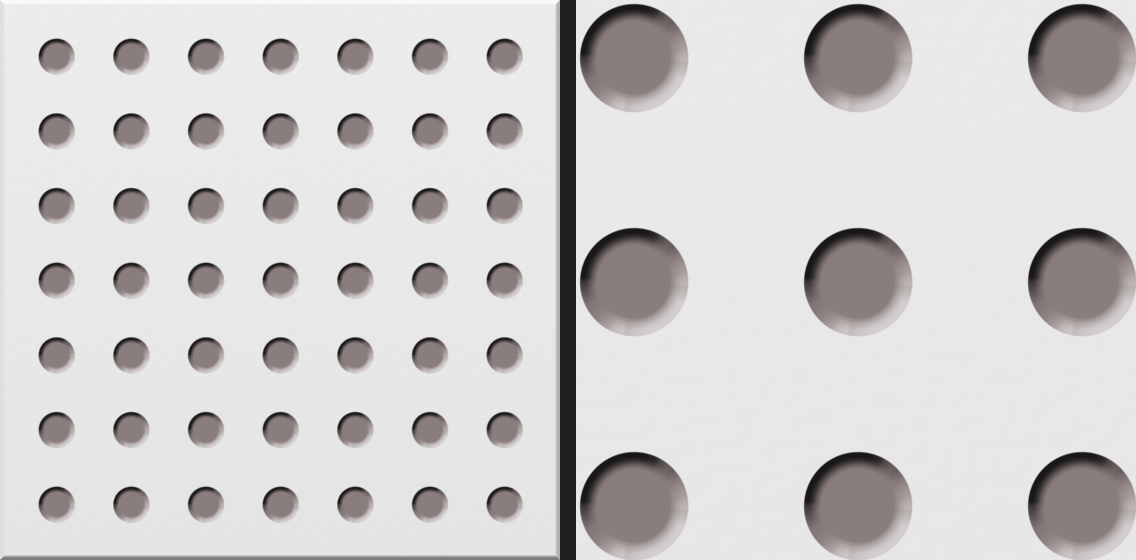
Left, the full canvas; right, a detail of the centre.
A WebGL 1 fragment shader for this pattern:

```glsl
precision highp float;
// Pale bevelled panel with a seven by seven grid of recessed round holes.

uniform vec2 u_resolution;

const float HOLES = 7.0;
const float PITCH = 0.13333;
const vec2 GRID_CENTER = vec2(0.5013, 0.4987);
const float HOLE_RADIUS = 0.0322;
const float FLOOR_RADIUS = 0.0222;
const float BEVEL_WIDTH = 0.0085;
const float FACETS = 22.0;
const float FACET_JITTER = 0.22;
const float GRAIN_SCALE = 85.0;
const float GRAIN_STRENGTH = 0.007;
const vec2 LIGHT_DIR = vec2(-0.56, 0.83);

const vec3 PANEL_TOP = vec3(0.925);
const vec3 PANEL_BOTTOM = vec3(0.895);
const vec3 FLOOR_COLOR = vec3(0.54, 0.49, 0.49);
const vec3 RIM_SHADOW = vec3(0.10, 0.09, 0.09);
const vec3 RIM_HIGHLIGHT = vec3(0.83, 0.81, 0.81);
const float BEVEL_TOP = 0.98;
const float BEVEL_LEFT = 0.87;
const float BEVEL_RIGHT = 0.69;
const float BEVEL_BOTTOM = 0.49;

vec2 hash2(vec2 p) {
  return fract(sin(vec2(dot(p, vec2(127.1, 311.7)),
                        dot(p, vec2(269.5, 183.3)))) * 4375.85);
}

// Distance to the nearest jittered cell point
float cellular(vec2 p) {
  vec2 cell = floor(p);
  float nearest = 2.0;
  for (int y = -1; y <= 1; y++) {
    for (int x = -1; x <= 1; x++) {
      vec2 neighbor = cell + vec2(float(x), float(y));
      nearest = min(nearest, distance(p, neighbor + hash2(neighbor)));
    }
  }
  return nearest;
}

// Faint embossed surface, lit from the upper left
float grain(vec2 uv) {
  vec2 p = uv * GRAIN_SCALE * vec2(0.8, 1.0);
  return cellular(p + 0.25 * LIGHT_DIR) - cellular(p - 0.25 * LIGHT_DIR);
}

// Mitred bevel: the closest side sets the tone
vec3 applyBevel(vec3 base, vec2 uv, float px) {
  vec2 side = min(uv, 1.0 - uv);
  float horizontalTone = uv.x < 0.5 ? BEVEL_LEFT : BEVEL_RIGHT;
  float verticalTone = uv.y < 0.5 ? BEVEL_BOTTOM : BEVEL_TOP;
  float miter = smoothstep(-px, px, side.x - side.y);
  float tone = mix(horizontalTone, verticalTone, miter);
  float edge = min(side.x, side.y);
  float cover = 1.0 - smoothstep(0.6 * BEVEL_WIDTH - px, BEVEL_WIDTH + px, edge);
  return mix(base, vec3(tone), cover);
}

// Floor and sloped wall of one hole, relative to its center
vec3 holeColor(vec2 p) {
  float radius = length(p);
  vec2 outward = p / max(radius, 0.0001);

  // Uneven facets around the wall
  float turn = (atan(p.y, p.x) / 6.28318 + 0.5) * FACETS;
  float facet = mod(floor(turn), FACETS);
  float nextFacet = mod(facet + 1.0, FACETS);
  float rough = mix(hash2(vec2(facet, 3.0)).x, hash2(vec2(nextFacet, 3.0)).x,
                    smoothstep(0.6, 1.0, fract(turn)));
  float facing = dot(outward, LIGHT_DIR) + (rough - 0.5) * FACET_JITTER;

  float slope = smoothstep(FLOOR_RADIUS - 0.001, HOLE_RADIUS - 0.002, radius);
  float shadow = smoothstep(-0.1, 0.8, facing) * slope;
  float highlight = smoothstep(0.05, 0.95, -facing) * sqrt(slope);
  vec3 color = mix(FLOOR_COLOR, RIM_SHADOW, shadow);
  return mix(color, RIM_HIGHLIGHT, highlight);
}

void main() {
  vec2 uv = gl_FragCoord.xy / u_resolution;
  float px = 1.0 / min(u_resolution.x, u_resolution.y);

  // Panel
  vec3 color = mix(PANEL_BOTTOM, PANEL_TOP, uv.y);
  color += grain(uv) * GRAIN_STRENGTH;
  color = applyBevel(color, uv, px);

  // Hole grid, clamped to the outermost rows and columns
  float reach = 0.5 * (HOLES - 1.0);
  vec2 grid = (uv - GRID_CENTER) / PITCH;
  vec2 index = clamp(floor(grid + 0.5), -reach, reach);
  vec2 local = (grid - index) * PITCH;
  float inside = 1.0 - smoothstep(-px, px, length(local) - HOLE_RADIUS);
  color = mix(color, holeColor(local), inside);

  gl_FragColor = vec4(color, 1.0);
}
```
